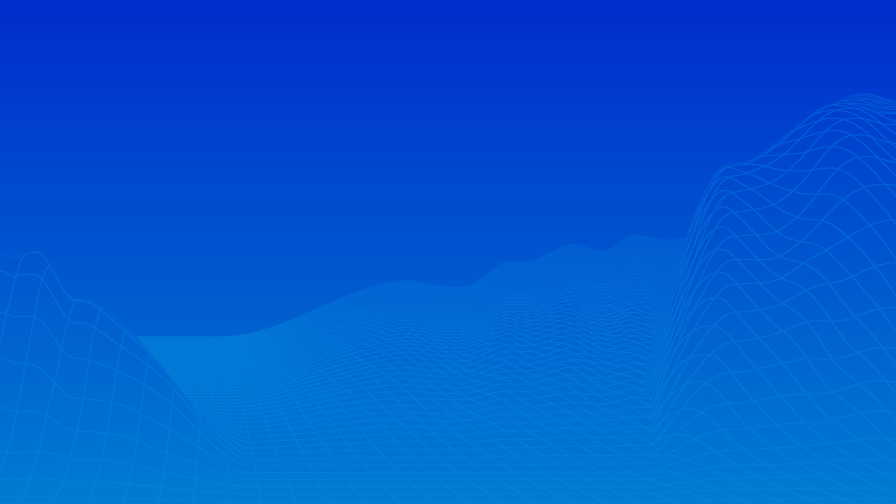
A WebGL 2 fragment shader for this background:

```glsl
#version 300 es
precision highp float;
// Wireframe mountains around a valley, under a deep blue gradient sky.

#define ROWS 22.0          // density of mesh lines across the view
#define COLUMNS 16.0       // density of mesh lines into the distance
#define LINE_WIDTH 0.0016  // in canvas heights
#define LINE_ALPHA 0.36
#define HORIZON 0.333
#define VANISHING_X 0.45
#define ROUGHNESS 0.12
#define STEPS 96

uniform vec2 u_resolution;
out vec4 fragColor;

const vec3 SKY_TOP = vec3(0.0, 0.175, 0.80);
const vec3 SKY_LOW = vec3(0.0, 0.485, 0.82);
const vec3 VALLEY = vec3(0.0, 0.465, 0.83);
const vec3 WIRE = vec3(0.03, 0.55, 0.89);

vec2 hashGradient(vec2 cell) {
    float h = fract(sin(dot(cell, vec2(127.1, 311.7))) * 43758.5);
    return vec2(cos(6.2832 * h), sin(6.2832 * h));
}

float gradientNoise(vec2 p) {
    vec2 i = floor(p), f = fract(p);
    vec2 w = f * f * f * (f * (f * 6.0 - 15.0) + 10.0);
    vec2 e = vec2(1.0, 0.0);
    float a = dot(hashGradient(i), f);
    float b = dot(hashGradient(i + e.xy), f - e.xy);
    float c = dot(hashGradient(i + e.yx), f - e.yx);
    float d = dot(hashGradient(i + e.xx), f - e.xx);
    return mix(mix(a, b, w.x), mix(c, d, w.x), w.y);
}

// Eased change of height between two places
float ramp(float from, float to, float x) {
    return smoothstep(from, to, x);
}

// Skylines of the three ranges, in canvas heights
float leftRidge(float x) {
    return 0.493 - 0.02 * ramp(0.0, 0.03, x) - 0.09 * ramp(0.07, 0.15, x)
         - 0.30 * ramp(0.16, 0.54, x);
}

float farRidge(float x) {
    return HORIZON + 0.112 * ramp(0.44, 0.82, x) - 0.014 * ramp(0.80, 0.90, x)
         + 0.05 * ramp(0.92, 1.01, x) + 0.035 * ramp(1.04, 1.14, x)
         - 0.012 * ramp(1.14, 1.19, x) + 0.03 * ramp(1.20, 1.26, x)
         - 0.014 * ramp(1.26, 1.34, x);
}

float rightRidge(float x) {
    return 0.10 + 0.557 * ramp(1.20, 1.45, x) + 0.165 * ramp(1.46, 1.74, x)
         - 0.012 * ramp(1.72, 1.80, x);
}

float bump(float s, float center, float width) {
    float d = (s - center) / width;
    return exp(-d * d);
}

// Projected ground at depth s (0 near, 1 far): x = height, y = hill part of it
vec2 terrain(float x, float s) {
    float hill = (farRidge(x) - HORIZON) * smoothstep(0.15, 1.0, s)
               + max(leftRidge(x) - 0.10, 0.0) * bump(s, 0.30, 0.15)
               + max(rightRidge(x) - 0.275, 0.0) * bump(s, 0.55, 0.25);
    float swell = gradientNoise(vec2(x * 7.0, s * 8.0));
    hill *= 1.0 + ROUGHNESS * 2.0 * (1.0 - s) * swell;
    return vec2(HORIZON * s + hill, hill);
}

// Smooth line at every whole coordinate, fading to its mean where cells get tiny
float meshLine(float coord, float pixel) {
    float change = max(fwidth(coord), 1e-5);
    float dist = abs(fract(coord - 0.5) - 0.5) * pixel / change;
    float line = 1.0 - smoothstep(LINE_WIDTH * 0.5 - pixel * 0.5, LINE_WIDTH * 0.5 + pixel * 0.7, dist);
    float mean = min(LINE_WIDTH * change / pixel, 0.5);
    return mix(line, mean, smoothstep(0.3, 0.7, change));
}

void main() {
    float pixel = 1.0 / u_resolution.y;
    vec2 p = gl_FragCoord.xy * pixel;

    // Walk away from the viewer, keeping the first ground that covers this point
    float depth = 1.0, hill = 0.0, skyline = -1.0;
    float stride = 1.06 / float(STEPS);
    for (int i = 0; i <= STEPS; i++) {
        float s = -0.06 + stride * float(i);
        vec2 ground = terrain(p.x, s);
        if (skyline < p.y && ground.x >= p.y) {
            float part = i == 0 ? 1.0 : (p.y - skyline) / (ground.x - skyline);
            depth = s - stride * (1.0 - clamp(part, 0.0, 1.0));
            hill = ground.y;
        }
        skyline = max(skyline, ground.x);
    }

    // Mesh laid out in perspective
    float row = -ROWS * log(1.06 - depth);
    float column = COLUMNS * (p.x - VANISHING_X) / (1.1 - depth);
    float mesh = max(meshLine(row, pixel), meshLine(column, pixel));
    float outline = 1.0 - smoothstep(0.0, LINE_WIDTH + pixel, abs(skyline - p.y));
    float land = smoothstep(-0.5 * pixel, pixel, skyline - p.y);

    // Sky gradient, bright valley floor, then wires
    vec3 color = mix(SKY_LOW, SKY_TOP, clamp(p.y, 0.0, 1.0));
    float valley = exp(-hill / 0.05) * smoothstep(0.05, 0.25, p.y);
    color = mix(color, VALLEY, 0.85 * valley * land);
    color = mix(color, WIRE, LINE_ALPHA * land * max(mesh, 0.6 * outline));
    fragColor = vec4(color, 1.0);
}
```
